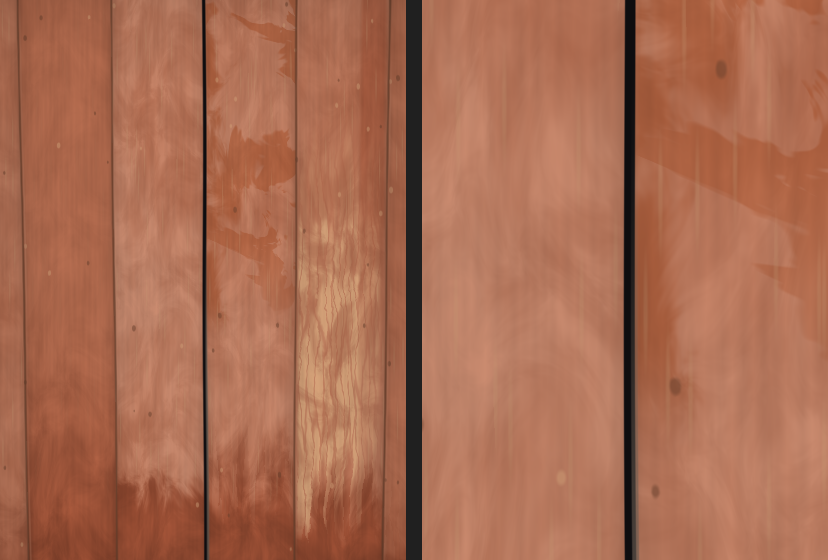
Left, the full canvas; right, a detail of the centre.
This texture is drawn by a Shadertoy shader. Its source:

```glsl
// Weathered red painted planks with a dark central gap, faded patches and paint runs.
#define PAINT vec3(0.665, 0.385, 0.275)
#define FADED vec3(0.735, 0.505, 0.405)
#define DEEP vec3(0.545, 0.265, 0.170)
#define RUST vec3(0.630, 0.310, 0.170)
#define BARE vec3(0.800, 0.610, 0.455)
#define SEAM vec3(0.400, 0.245, 0.170)
#define GAP vec3(0.055, 0.050, 0.060)
#define SEAM_WIDTH 0.0022
#define GAP_WIDTH 0.0046
#define GRAIN 0.065

// Per-plank fading, height of the dark foot, and softness of its edge
const float fade[6] = float[](0.40, 0.12, 0.78, 0.58, 0.42, 0.25);
const float foot[6] = float[](0.02, 0.20, 0.125, 0.15, 0.10, 0.04);
const float soft[6] = float[](0.15, 0.26, 0.035, 0.09, 0.05, 0.12);

vec2 hash2(vec2 p) {
    return fract(sin(vec2(dot(p, vec2(127.1, 311.7)), dot(p, vec2(269.5, 183.3)))) * 43758.5);
}

// Cellular noise: nearest distance, second distance, random id of the nearest cell
vec3 cells(vec2 p) {
    vec2 base = floor(p);
    vec3 r = vec3(9.0, 9.0, 0.0);
    for (int j = -1; j <= 1; j++)
        for (int i = -1; i <= 1; i++) {
            vec2 c = base + vec2(i, j), h = hash2(c);
            float d = length(c + h - p);
            if (d < r.x) r = vec3(d, r.x, fract(h.x * 7.3 + h.y * 3.1));
            else r.y = min(r.y, d);
        }
    return r;
}

// Layered, warped sines in the range 0 to 1
float clouds(vec2 p) {
    float sum = 0.0, amp = 0.5;
    for (int i = 0; i < 6; i++) {
        p = mat2(0.8, -0.6, 0.6, 0.8) * p * 1.75 + 0.8 * sin(p.yx * 1.1) + 1.7;
        sum += amp * sin(p.x) * sin(p.y);
        amp *= 0.62;
    }
    return clamp(0.5 + 0.75 * sum, 0.0, 1.0);
}

float band(float lo, float hi, float s, float x) {
    return smoothstep(lo - s, lo + s, x) * smoothstep(hi + s, hi - s, x);
}

void mainImage(out vec4 fragColor, in vec2 fragCoord) {
    vec2 uv = fragCoord / iResolution.xy;
    vec2 q = vec2(uv.x * 0.727, uv.y);
    float px = 1.0 / iResolution.x;
    float y = uv.y;

    // Slightly converging planks: index, position across, nearest seam
    float pitch = mix(0.218, 0.229, y);
    float b = (uv.x - mix(0.071, 0.044, y)) / pitch;
    float id = floor(b), f = b - id;
    int k = clamp(int(id) + 1, 0, 5);
    float seam = floor(b + 0.5);
    float side = (b - seam) * pitch + 0.0012 * sin(y * 9.0 + seam * 2.0);

    // Shared noise
    vec2 shift = vec2(id * 5.3, id * 2.1);
    float broad = clouds(q * vec2(7.0, 4.0) + shift);
    float fine = clouds(q * vec2(34.0, 19.0) + shift);
    float wobble = 0.9 * clouds(q * vec2(16.0, 13.0));
    vec3 run = cells(vec2(q.x * 82.0 + wobble, q.y * 5.0));
    vec3 streak = cells(vec2(q.x * 150.0, q.y * 7.0) + 31.0);

    // Paint with cloudy fading
    float pale = fade[k] * (0.35 + 0.85 * broad + 0.5 * (fine - 0.5));
    pale += 0.2 * band(0.15, 0.75, 0.15, y) * fade[k];
    vec3 col = mix(PAINT, FADED, clamp(pale, 0.0, 1.0));
    col = mix(col, FADED * 1.06, 0.3 * fade[k] * smoothstep(0.6, 0.95, fine) * step(0.5, fade[k]));

    // Rust-coloured blotches, mostly on the plank right of the gap
    float onRight = id == 2.0 ? 1.0 : 0.0;
    float blot = smoothstep(0.63, 0.73, clouds(q * vec2(17.0, 13.0) + 4.0));
    float edgeStain = smoothstep(0.24, 0.05, f + 0.3 * (fine - 0.5)) * band(0.43, 0.95, 0.04, y);
    float patchStain = smoothstep(1.0, 0.2, length((vec2(f, y) - vec2(0.22, 0.66)) / vec2(0.36, 0.07)) + 0.6 * (fine - 0.5));
    col = mix(col, RUST, onRight * max(blot * 0.55 * smoothstep(0.35, 0.6, y), max(edgeStain, patchStain) * 0.6));

    // Dark foot with ragged upper edge
    float ragged = 0.07 * (fine - 0.5) + 0.05 * (run.z - 0.5) * step(2.0, id);
    float dark = smoothstep(foot[k] + soft[k], foot[k] - soft[k], y + ragged);
    col = mix(col, DEEP * (0.96 + 0.16 * fine), dark * 0.88);

    // Bare wood and branching paint runs on the fourth full plank
    if (id == 3.0) {
        float strip = band(0.70, 0.97, 0.03, f);
        col = mix(col, DEEP * 1.08, 0.5 * strip * smoothstep(0.35, 0.75, y));
        float hang = y + 0.13 * (run.z - 0.5) + 0.08 * (run.x - 0.4);
        float worn = smoothstep(0.82, 0.42, hang) * smoothstep(0.09, 0.19, hang);
        worn *= band(0.03, 0.93, 0.03, f) * (1.0 - 0.55 * strip);
        worn *= 0.45 + 0.8 * smoothstep(0.2, 0.7, broad * 0.4 + fine * 0.6);
        float crack = smoothstep(0.02, 0.26, run.y - run.x);
        col = mix(col, BARE, clamp(worn, 0.0, 1.0) * mix(0.28, 0.95, crack));
    }

    // Light drips, vertical grain and small chips
    float drip = smoothstep(0.32, 0.05, streak.x) * step(0.72, streak.z);
    col = mix(col, BARE, drip * (id == 0.0 ? 0.05 : 0.26) * smoothstep(0.05, 0.2, y));
    col *= 1.0 + GRAIN * (streak.x - 0.45) + GRAIN * (fine - 0.5);
    vec3 chip = cells(q * vec2(48.0, 30.0) + 9.0);
    float chipped = smoothstep(0.17, 0.06, chip.x + 0.12 * (fine - 0.5)) * step(0.93, chip.z);
    col = mix(col, chip.z > 0.965 ? BARE : SEAM, chipped * 0.5);

    // Plank seams with a faint worn lip and shaded margin
    float d = abs(side);
    float rough = SEAM_WIDTH * (0.65 + 0.7 * fine);
    col *= 1.0 - 0.13 * exp(-d * 75.0);
    col = mix(col, FADED, 0.35 * band(0.003, 0.007, 0.002, side) * broad);
    if (seam != 2.0) col = mix(col, SEAM, 0.8 * smoothstep(rough + px, rough - px, d));

    // Open central gap with a grey sliver low on its right side
    if (seam == 2.0) {
        float w = GAP_WIDTH * mix(1.1, 0.85, y);
        float sliver = band(w * 0.3, w * 1.5, px, side) * smoothstep(0.65, 0.25, y);
        col = mix(col, GAP, smoothstep(w + px, w - px, d));
        col = mix(col, vec3(0.40, 0.35, 0.31), 0.75 * sliver);
    }

    // Gentle falloff toward the outer border
    vec2 m = abs(uv - 0.5) * 2.0;
    col *= 1.01 - 0.07 * pow(m.x, 4.0) - 0.08 * pow(m.y, 8.0);
    fragColor = vec4(col, 1.0);
}
```
